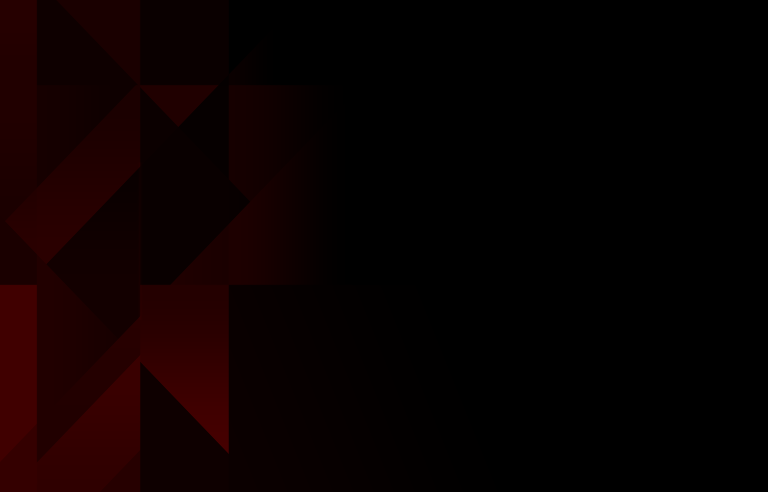
This background is drawn by a WebGL 1 fragment shader. Its source:

```glsl
precision highp float;
uniform vec2 u_resolution;

// Column and row seams, in canvas heights
const float SEAM_1 = 0.075;
const float SEAM_2 = 0.285;
const float SEAM_3 = 0.465;
const float ROW_HIGH = 0.827;
const float ROW_LOW = 0.421;

// Diagonals: shared slope and height where each meets x = 0
const float SLOPE = 1.04;
const float RISE_BAND = 0.540;
const float RISE_UPPER = 0.365;
const float RISE_LOWER = 0.061;
const float RISE_WEDGE = -0.018;
const float RISE_CORNER = -0.211;
const float FALL_UPPER = 1.119;
const float FALL_LOWER = 0.561;

const vec3 TINT = vec3(1.0, 0.0, 0.006);

// Antialiased mask, one where d is positive
float side(float d) {
  float w = 0.8 / u_resolution.y;
  return smoothstep(-w, w, d);
}

// Brightness running from a to b while t crosses lo to hi
float ramp(float a, float b, float lo, float hi, float t) {
  return mix(a, b, smoothstep(lo, hi, t));
}

float leftStrip(vec2 p, float rise, float fall) {
  float r = ramp(0.105, 0.13, 0.55, 0.80, p.y);
  r = mix(r, ramp(0.16, 0.13, 0.50, 0.64, p.y), side(RISE_BAND - rise));
  r = mix(r, 0.10, side(FALL_LOWER - fall));
  r = mix(r, ramp(0.13, 0.15, 0.83, 1.0, p.y), side(p.y - ROW_HIGH));
  float base = mix(0.25, 0.205, side(RISE_LOWER - rise));
  return mix(r, base, side(ROW_LOW - p.y));
}

float middleColumn(vec2 p, float rise, float fall) {
  float r = ramp(0.085, 0.055, 0.08, 0.25, p.x);
  r = mix(r, ramp(0.165, 0.105, 0.48, 0.80, p.y), side(RISE_BAND - rise));
  r = mix(r, ramp(0.075, 0.035, 0.40, 0.68, p.y), side(RISE_UPPER - rise));
  r = mix(r, ramp(0.13, 0.085, 0.08, 0.28, p.x), side(FALL_LOWER - fall));
  r = mix(r, ramp(0.13, 0.155, 0.15, 0.34, p.y), side(RISE_LOWER - rise));
  r = mix(r, ramp(0.185, 0.225, 0.0, 0.24, p.y), side(RISE_WEDGE - rise));
  r = mix(r, 0.15, side(RISE_CORNER - rise));
  float top = mix(0.055, 0.10, side(fall - FALL_UPPER));
  return mix(r, top, side(p.y - ROW_HIGH));
}

float rightColumn(vec2 p, float rise, float fall) {
  float above = side(rise - RISE_UPPER);
  float beyondFall = side(fall - FALL_UPPER);
  float r = mix(0.035, 0.022, beyondFall);
  r = mix(r, mix(0.045, 0.125, beyondFall), above);
  r = mix(r, ramp(0.14, 0.10, 0.25, 0.50, p.x), side(RISE_LOWER - rise));
  r = mix(r, mix(0.018, 0.04, above), side(p.y - ROW_HIGH));
  // Bright pennant hanging under the lower seam
  float pennant = ramp(0.27, 0.14, 0.08, 0.42, p.y);
  float low = mix(0.055, pennant, side(fall - FALL_LOWER));
  return mix(r, low, side(ROW_LOW - p.y));
}

float outerField(vec2 p, float rise, float fall) {
  float fade = 1.0 - smoothstep(SEAM_3, 0.72, p.x);
  float r = mix(0.03, 0.085, side(fall - FALL_UPPER)) * fade;
  r = mix(r, 0.115 * fade, side(RISE_LOWER - rise));
  float top = 0.04 * side(RISE_UPPER - rise) * (1.0 - smoothstep(0.46, 0.57, p.x));
  r = mix(r, top, side(p.y - ROW_HIGH));
  float floorGlow = 0.045 * (1.0 - smoothstep(0.40, 1.10, p.x + 0.4 * p.y));
  return mix(r, floorGlow, side(ROW_LOW - p.y));
}

void main() {
  vec2 p = gl_FragCoord.xy / u_resolution.y;
  p.x *= 1.561 * u_resolution.y / u_resolution.x;
  float rise = p.y - SLOPE * p.x;
  float fall = p.y + SLOPE * p.x;

  // Join the columns at their seams
  float r = leftStrip(p, rise, fall);
  r = mix(r, middleColumn(p, rise, fall), side(p.x - SEAM_1));
  r = mix(r, rightColumn(p, rise, fall), side(p.x - SEAM_2));
  r = mix(r, outerField(p, rise, fall), side(p.x - SEAM_3));

  // Faint light along the central seam
  float seam = exp(-pow((p.x - SEAM_2) / 0.003, 2.0));
  r += 0.025 * seam * side(p.y - 0.35) * side(0.67 - p.y);

  gl_FragColor = vec4(TINT * r, 1.0);
}
```
